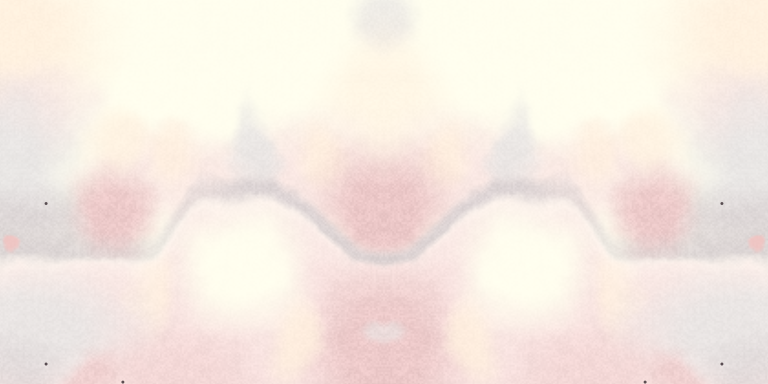
Reproduce this background procedurally as a WebGL 1 fragment shader.

```glsl
precision highp float;
// Mirrored watercolour wash: cream sky, grey and rose stains, a scalloped tide line and paper grain.
uniform vec2 u_resolution;

const vec3 CREAM = vec3(1.0, 0.995, 0.935);
const vec3 PEACH = vec3(1.0, 0.94, 0.87);
const vec3 BLUSH = vec3(0.975, 0.895, 0.885);
const vec3 ROSE = vec3(0.925, 0.785, 0.785);
const vec3 MIST = vec3(0.91, 0.90, 0.895);
const vec3 GREY = vec3(0.845, 0.815, 0.82);

float hash(vec2 p) {
  return fract(sin(dot(p, vec2(127.1, 311.7))) * 43758.5453);
}

float noise(vec2 p) {
  vec2 i = floor(p);
  vec2 f = fract(p);
  f = f * f * (3.0 - 2.0 * f);
  float low = mix(hash(i), hash(i + vec2(1.0, 0.0)), f.x);
  float high = mix(hash(i + vec2(0.0, 1.0)), hash(i + vec2(1.0, 1.0)), f.x);
  return mix(low, high, f.y);
}

float fbm(vec2 p) {
  float sum = 0.0;
  float gain = 0.5;
  for (int i = 0; i < 5; i++) {
    sum += gain * noise(p);
    p = p * 2.03 + 17.3;
    gain *= 0.5;
  }
  return sum;
}

// Soft elliptical stain, 1 inside and fading past its radius
float stain(vec2 p, vec2 centre, vec2 radius) {
  return 1.0 - smoothstep(0.35, 1.3, length((p - centre) / radius));
}

// Small round fleck of pigment
float fleck(vec2 p, vec2 centre, float radius) {
  return 1.0 - smoothstep(radius * 0.5, radius * 1.4, length(p - centre));
}

// Height of the tide line at distance x from the mirror axis
float tideLine(float x) {
  return 0.305 + 0.18 * smoothstep(0.02, 0.31, x) - 0.155 * smoothstep(0.47, 0.61, x);
}

// Washes above the tide line
vec3 upperWash(vec2 p, float above) {
  vec3 c = mix(CREAM, PEACH, 0.9 * stain(p, vec2(1.05, 0.93), vec2(0.34, 0.24)));
  c = mix(c, MIST, 0.75 * stain(p, vec2(0.0, 0.94), vec2(0.09, 0.07)));
  c = mix(c, PEACH, 0.55 * stain(p, vec2(0.0, 0.76), vec2(0.16, 0.18)));
  c = mix(c, BLUSH, 0.85 * stain(p, vec2(0.2, 0.53), vec2(0.28, 0.17)));
  c = mix(c, BLUSH, 0.75 * stain(p, vec2(0.56, 0.52), vec2(0.22, 0.14)));
  c = mix(c, MIST, 0.85 * stain(p, vec2(0.34, 0.62), vec2(0.06, 0.13)));
  c = mix(c, PEACH, 0.8 * stain(p, vec2(0.17, 0.59), vec2(0.07, 0.09)));
  c = mix(c, PEACH, 0.7 * stain(p, vec2(0.53, 0.58), vec2(0.07, 0.10)));
  c = mix(c, BLUSH, 0.8 * stain(p, vec2(0.92, 0.72), vec2(0.17, 0.13)));
  c = mix(c, MIST, 0.95 * stain(p, vec2(0.97, 0.58), vec2(0.2, 0.23)));
  c = mix(c, GREY, 0.75 * stain(p, vec2(0.9, 0.40), vec2(0.25, 0.12)));
  c = mix(c, PEACH, 0.65 * stain(p, vec2(0.68, 0.63), vec2(0.10, 0.07)));
  c = mix(c, ROSE, 0.95 * stain(p, vec2(0.70, 0.45), vec2(0.11, 0.13)));
  c = mix(c, ROSE, stain(p, vec2(0.0, 0.45), vec2(0.19, 0.19)));
  float band = 1.0 - smoothstep(0.018, 0.065, above);
  return mix(c, GREY, band * (0.85 - 0.35 * smoothstep(0.32, 0.48, p.x)));
}

// Washes below the tide line, with a pale lip just under it
vec3 lowerWash(vec2 p, float below) {
  vec3 c = mix(BLUSH, ROSE, 0.95 * stain(p, vec2(0.0, 0.08), vec2(0.21, 0.22)));
  c = mix(c, MIST, 0.6 * stain(p, vec2(0.0, 0.13), vec2(0.06, 0.03)));
  c = mix(c, ROSE, 0.45 * stain(p, vec2(0.52, 0.02), vec2(0.22, 0.12)));
  c = mix(c, PEACH, 0.8 * stain(p, vec2(0.23, 0.11), vec2(0.07, 0.12)));
  c = mix(c, PEACH, 0.75 * stain(p, vec2(0.62, 0.24), vec2(0.06, 0.13)));
  c = mix(c, CREAM, stain(p, vec2(0.38, 0.30), vec2(0.18, 0.17)));
  c = mix(c, MIST, 0.9 * stain(p, vec2(0.93, 0.15), vec2(0.28, 0.17)));
  c = mix(c, GREY, 0.45 * stain(p, vec2(0.96, 0.02), vec2(0.14, 0.10)));
  c = mix(c, ROSE, 0.7 * stain(p, vec2(0.75, 0.01), vec2(0.07, 0.07)));
  float lip = exp(-below * 26.0) * (0.35 + 0.5 * smoothstep(0.05, 0.25, p.x));
  return mix(c, vec3(0.995, 0.975, 0.945), lip);
}

void main() {
  // Fold the canvas about its vertical axis
  vec2 uv = gl_FragCoord.xy / u_resolution;
  vec2 p = vec2(abs(uv.x * 2.0 - 1.0), uv.y);

  // Ragged edges from a warped domain
  vec2 warp = vec2(fbm(p * 7.0), fbm(p * 7.0 + 41.0)) - 0.48;
  vec2 q = p + 0.11 * warp;
  float ragged = 0.035 * (fbm(p * 20.0 + 9.0) - 0.48);
  float above = p.y - tideLine(p.x) + ragged + 0.025 * warp.y;

  vec3 lower = lowerWash(q, max(-above, 0.0));
  vec3 upper = upperWash(q, max(above, 0.0));
  vec3 color = mix(lower, upper, smoothstep(-0.02, 0.012, above));

  // Pigment mottling and paper grain, stronger where paint is denser
  float density = 0.12 + 4.0 * (1.0 - color.g);
  float mottle = fbm(p * 34.0) - 0.48;
  float grain = noise(p * 210.0) - 0.5;
  color += density * (0.045 * mottle + 0.055 * grain);

  // Stray flecks
  color = mix(color, vec3(0.97, 0.75, 0.74), 0.7 * fleck(q, vec2(0.96, 0.365), 0.016));
  float ink = fleck(p, vec2(0.88, 0.47), 0.004) + fleck(p, vec2(0.88, 0.052), 0.004);
  ink += fleck(p, vec2(0.68, 0.005), 0.004);
  color = mix(color, vec3(0.25, 0.2, 0.22), 0.85 * min(ink, 1.0));

  gl_FragColor = vec4(clamp(color, 0.0, 1.0), 1.0);
}
```
